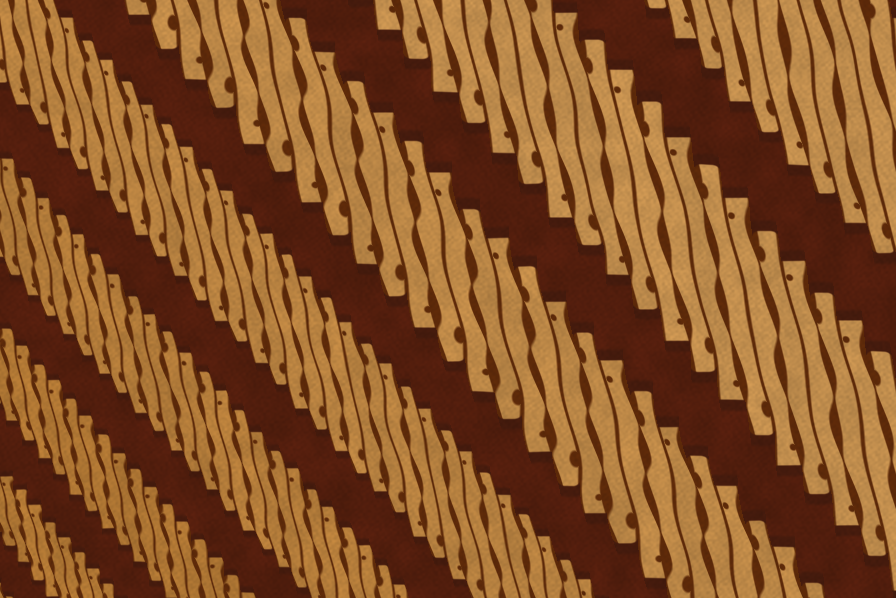
A Shadertoy shader for this pattern:

```glsl
// Diagonal batik bands of slanted, hooked strips that shrink toward the lower left.

const float PI = 3.14159265;
const float SLOPE = 1.09;    // descent of the bands
const float SLANT = 0.2;     // lean of the strips
const float SHRINK = 0.836;  // size ratio of successive bands
const float VANISH = 1.975;  // offset of the line the bands converge on
const float FIRST = 2.811;   // distance from that line to band zero

const vec3 GROUND = vec3(0.32, 0.115, 0.05);
const vec3 OUTLINE = vec3(0.25, 0.10, 0.05);
const vec3 LINE = vec3(0.36, 0.16, 0.035);
const vec3 TAN_LIGHT = vec3(0.75, 0.55, 0.30);
const vec3 TAN_DEEP = vec3(0.68, 0.46, 0.20);

float hash(vec2 p) {
    vec3 q = fract(p.xyx * 0.1031);
    q += dot(q, q.yzx + 33.33);
    return fract((q.x + q.y) * q.z);
}

float noise(vec2 p) {
    vec2 i = floor(p), f = fract(p);
    f = f * f * (3.0 - 2.0 * f);
    return mix(mix(hash(i), hash(i + vec2(1, 0)), f.x),
               mix(hash(i + vec2(0, 1)), hash(i + vec2(1, 1)), f.x), f.y);
}

float roundBox(vec2 p, vec2 halfSize, float radius) {
    vec2 q = abs(p) - halfSize + radius;
    return length(max(q, 0.0)) + min(max(q.x, q.y), 0.0) - radius;
}

float coverage(float dist, float soft) {
    return smoothstep(soft, -soft, dist);
}

// Diagonal offset of a position counted in bands
float bandEdge(float t) {
    return FIRST * pow(SHRINK, t) - VANISH;
}

// Width of one pair of strips in a band
float pairWidth(float band) {
    return band < 1.5 ? 0.0748 : 0.0519 * pow(0.9, band - 2.0);
}

// Distances to the strip outline (x) and to its inner lines (y), in pair widths
vec2 stripDistances(float pair, float along, vec2 local, float len, bool hooked, float jitter) {
    float outline = roundBox(local - vec2(0.0, 0.5 * len),
                             vec2(0.27, 0.5 * len + jitter), hooked ? 0.17 : 0.04);

    // Thin seam on one side, chain of almond slits on the other
    float seam = abs(fract(pair) - 0.5) - 0.038;
    float slit = 0.02 + 0.095 * pow(abs(sin(4.0 * PI * along + 0.6)), 1.5);
    float lines = min(seam, abs(pair - round(pair)) - slit);

    // Curls at both ends, symmetric about the strip centre
    vec2 centred = local - vec2(0.0, 0.5 * len);
    centred *= centred.y > 0.0 ? -1.0 : 1.0;
    vec2 curl = centred + vec2(hooked ? 0.18 : 0.13, 0.5 * len - (hooked ? 0.55 : 0.4));
    float dotDist = length(curl * vec2(1.0, hooked ? 0.65 : 1.0)) - (hooked ? 0.12 : 0.075);
    return vec2(outline, min(lines, dotDist));
}

void mainImage(out vec4 fragColor, in vec2 fragCoord) {
    vec2 uv = fragCoord / iResolution.y;
    vec2 pos = vec2(uv.x, 1.0 - uv.y);
    pos += 0.004 * (vec2(noise(pos * 14.0), noise(pos * 14.0 + 40.0)) - 0.5);

    // Band number and its two edges
    float diag = SLOPE * pos.x - pos.y;
    float band = round(log((diag + VANISH) / FIRST) / log(SHRINK));
    float upper = bandEdge(band - 0.34 + 0.025 * band);
    float lower = bandEdge(band + 0.355);
    float along = (upper - diag) / (upper - lower);

    // Slanted strips with wavy sides
    float size = pairWidth(band);
    float pair = (pos.x - SLANT * pos.y) / size + 0.17 + 0.5 * min(band, 1.0);
    float sway = 0.05 * sin(4.0 * PI * along + 1.3 * band);
    pair += sway + 0.06 * (noise(pos / size * 0.9) - 0.5);
    float strip = floor(2.0 * pair);
    float centre = 0.5 * strip + 0.25;
    bool hooked = mod(strip, 2.0) < 0.5;
    float chance = hash(vec2(strip, band) + 17.0);

    // Every strip has level ends, which makes the stepped band edge
    float drop = 1.0 - SLOPE * SLANT;
    float centreX = (centre - 0.17 - 0.5 * min(band, 1.0)) * size;
    float top = (SLOPE * centreX - upper) / drop;
    float len = (upper - lower) / (drop * size);
    vec2 local = vec2(pair - centre, (pos.y - top) / size);
    vec2 dist = stripDistances(pair, along, local, len, hooked, 0.12 * (chance - 0.5));
    float soft = max(0.0018, 0.7 / iResolution.y) / size;

    // Mottled ground with a darker stepped rim
    float mottle = noise(pos * 28.0) - 0.5;
    vec3 color = GROUND + vec3(0.05, 0.015, 0.01) * mottle;
    color = mix(color, OUTLINE, 0.75 * coverage(dist.x - 0.24, 2.0 * soft));

    // Tan cloth, warmer in the small bands
    vec3 cloth = mix(TAN_LIGHT, TAN_DEEP, clamp(0.25 * band, 0.0, 1.0));
    cloth *= 0.97 + 0.06 * chance + 0.08 * mottle;
    vec3 inside = mix(cloth, LINE, coverage(dist.y, soft));
    color = mix(color, inside, coverage(dist.x, soft));

    // Woven grain
    float weave = sin(pos.x * 520.0 + pos.y * 160.0) * sin(pos.y * 480.0);
    color *= 1.0 + 0.025 * weave + 0.09 * (noise(pos * 230.0) - 0.5);
    fragColor = vec4(color, 1.0);
}
```
